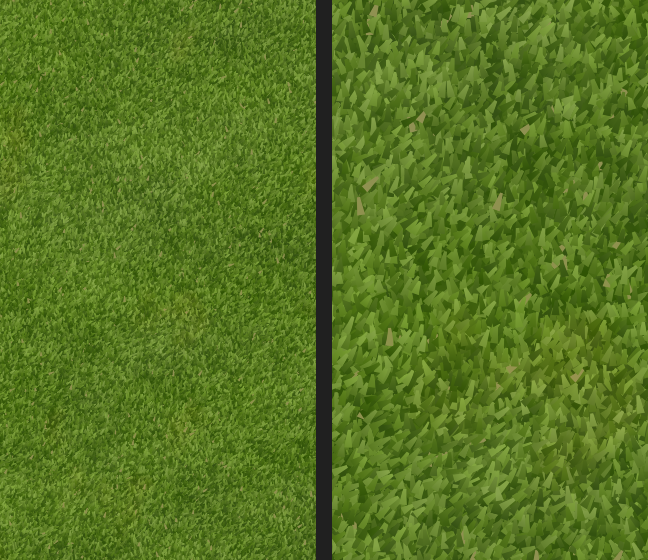
Left, the full canvas; right, a detail of the centre.
Reproduce this texture procedurally as a Shadertoy shader.

```glsl
// A mown lawn seen from above: layers of short, leaning, tapered grass blades
// scattered on jittered grids over dark gaps. Soft noise mottles their tone,
// and a few patches and single blades turn pale or straw coloured.

const int   LAYERS       = 6;
const float CELL         = 0.0155;  // grid spacing, in canvas widths
const float HALF_LENGTH  = 0.0098;
const float HALF_WIDTH   = 0.0029;
const float MEAN_LEAN    = 0.35;    // radians to the right of upright
const float LEAN_SPREAD  = 1.5;
const float TONE_SPREAD  = 0.92;
const float TIP_LIGHT    = 0.13;
const float LAYER_LIGHT  = 0.12;
const float PATCH_TONE   = 0.34;
const float CLUMP_TONE   = 0.32;
const float STRAW_SHARE  = 0.012;

const vec3 SHADOW_GREEN = vec3(0.195, 0.325, 0.040);
const vec3 LEAF_GREEN   = vec3(0.335, 0.465, 0.112);
const vec3 LIGHT_GREEN  = vec3(0.485, 0.615, 0.235);
const vec3 PALE_SHIFT   = vec3(0.018, -0.008, 0.055);
const vec3 WARM_SHIFT   = vec3(0.045, 0.010, 0.000);
const vec3 STRAW        = vec3(0.560, 0.570, 0.310);

// Integer hash: three random values from 0 to 1 for a cell and a layer
vec3 hash3(ivec3 cell) {
    uvec3 v = uvec3(cell) * 1664525u + 1013904223u;
    v.x += v.y * v.z; v.y += v.z * v.x; v.z += v.x * v.y;
    v ^= v >> 16u;
    v.x += v.y * v.z; v.y += v.z * v.x; v.z += v.x * v.y;
    return vec3(v >> 8u) / 16777216.0;
}

float valueNoise(vec2 p, int seed) {
    ivec2 i = ivec2(floor(p));
    vec2 f = fract(p);
    f = f * f * (3.0 - 2.0 * f);
    float a = hash3(ivec3(i, seed)).x;
    float b = hash3(ivec3(i + ivec2(1, 0), seed)).x;
    float c = hash3(ivec3(i + ivec2(0, 1), seed)).x;
    float d = hash3(ivec3(i + ivec2(1, 1), seed)).x;
    return mix(mix(a, b, f.x), mix(c, d, f.x), f.y);
}

// Centred fractal noise, roughly -0.5 to 0.5
float mottle(vec2 p, int seed) {
    float sum = 0.0, weight = 0.55;
    for (int k = 0; k < 3; k++) {
        sum += weight * (valueNoise(p, seed + k) - 0.5);
        p = p * 2.1 + 7.3;
        weight *= 0.55;
    }
    return sum;
}

vec3 grassColour(float tone) {
    tone = clamp(tone, 0.0, 1.1);
    return tone < 0.5 ? mix(SHADOW_GREEN, LEAF_GREEN, tone * 2.0)
                      : mix(LEAF_GREEN, LIGHT_GREEN, tone * 2.0 - 1.0);
}

// Lay one grid of blades over the colour below
vec3 addBlades(vec3 colour, vec2 p, int layer, float lean, float patchTone, float pixel) {
    vec2 q = p / CELL + float(layer) * vec2(0.37, 0.61);
    ivec2 home = ivec2(floor(q));
    float height = float(layer) / float(LAYERS - 1) - 0.5;
    for (int y = -1; y <= 1; y++)
    for (int x = -1; x <= 1; x++) {
        ivec2 cell = home + ivec2(x, y);
        vec3 place = hash3(ivec3(cell, layer + 20));
        vec3 look  = hash3(ivec3(cell, layer + 40));
        float angle = lean + (place.z - 0.5) * LEAN_SPREAD;
        vec2 along = vec2(sin(angle), cos(angle));
        vec2 d = (q - vec2(cell) - place.xy) * CELL;
        float halfLength = HALF_LENGTH * mix(0.65, 1.0, look.y);
        float s = dot(d, along) / halfLength;
        float across = abs(d.x * along.y - d.y * along.x);
        float width = HALF_WIDTH * (1.0 - 0.45 * s);
        float side = 1.0 - smoothstep(width - 0.6 * pixel, width + 0.6 * pixel, across);
        float ends = 1.0 - smoothstep(-0.6 * pixel, 0.6 * pixel, (abs(s) - 1.0) * halfLength);

        float tone = 0.52 + (look.x - 0.5) * TONE_SPREAD + patchTone
                   + TIP_LIGHT * s + LAYER_LIGHT * height;
        vec3 blade = grassColour(tone) + PALE_SHIFT * (look.z - 0.4) * 0.9;
        blade = mix(blade, STRAW, step(1.0 - STRAW_SHARE, look.z));
        colour = mix(colour, blade, side * ends);
    }
    return colour;
}

void mainImage(out vec4 fragColor, in vec2 fragCoord) {
    vec2 p = fragCoord / iResolution.x;
    float pixel = 1.0 / iResolution.x;

    // Broad patches, wider than tall, and small clumps
    float patchTone = PATCH_TONE * mottle(p * vec2(3.5, 5.5), 1)
                    + CLUMP_TONE * mottle(p * vec2(24.0, 30.0), 5);
    float lean = MEAN_LEAN + 1.2 * mottle(p * 6.0, 9);

    // Dark gaps first, then blades from the lowest layer up
    vec3 colour = grassColour(0.12 + patchTone);
    for (int layer = 0; layer < LAYERS; layer++)
        colour = addBlades(colour, p, layer, lean, patchTone, pixel);

    // Drifts of paler and warmer grass
    colour += PALE_SHIFT * 0.9 * mottle(p * vec2(4.0, 6.0), 13);
    colour += WARM_SHIFT * smoothstep(0.12, 0.4, mottle(p * 5.0, 17));
    fragColor = vec4(clamp(colour, 0.0, 1.0), 1.0);
}
```
